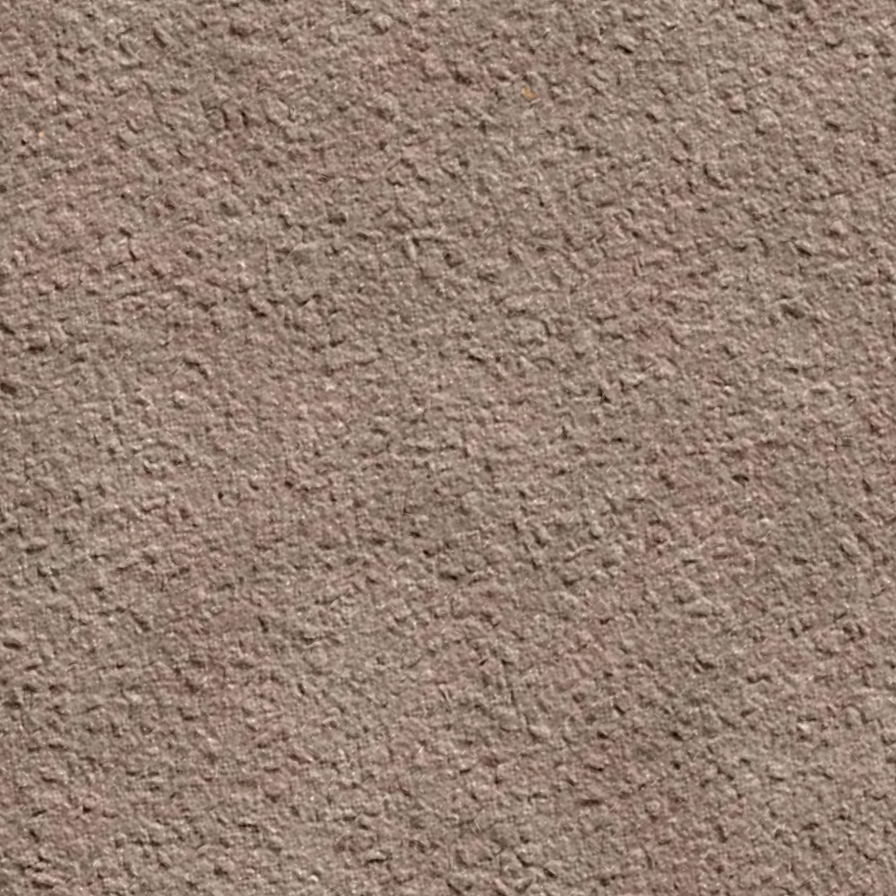
Give the GLSL for this texture, as a WebGL 1 fragment shader.

```glsl
precision highp float;
// Rough pebble-dash wall: scattered half-buried stones and grit form a height
// field, which is lit from the upper right by comparing heights along the light.
// Patchy pink and grey tints and fine mineral specks colour the result.

uniform vec2 u_resolution;

float hash(vec2 p) {
  return fract(sin(dot(p, vec2(127.1, 311.7))) * 43758.5453);
}

vec2 hash2(vec2 p) {
  return vec2(hash(p), hash(p + 19.37));
}

// Value noise on a tilted grid, so that no rows or columns show
float noise(vec2 p) {
  p = mat2(0.8, 0.6, -0.6, 0.8) * p;
  vec2 cell = floor(p), f = fract(p);
  f = f * f * (3.0 - 2.0 * f);
  return mix(mix(hash(cell), hash(cell + vec2(1.0, 0.0)), f.x),
             mix(hash(cell + vec2(0.0, 1.0)), hash(cell + 1.0), f.x), f.y);
}

// One layer of jittered, rotated oval stones: x = height, y = stone id
vec2 stones(vec2 p, float seed) {
  p = mat2(0.92, -0.39, 0.39, 0.92) * p;
  vec2 base = floor(p), top = vec2(0.0, 0.5);
  for (int j = -1; j <= 1; j++) {
    for (int i = -1; i <= 1; i++) {
      vec2 cell = base + vec2(float(i), float(j));
      vec2 place = hash2(cell + seed), shape = hash2(cell + seed + 57.3);
      vec2 d = p - cell - 0.5 - 0.8 * (place - 0.5);
      float angle = 2.6 * (shape.x - 0.5) - 0.5;
      float c = cos(angle), s = sin(angle);
      d = vec2(c * d.x + s * d.y, c * d.y - s * d.x);
      d.y *= 1.1 + 0.7 * place.x;
      float radius = mix(0.35, 0.7, shape.y);
      float dome = 1.0 - smoothstep(0.25, 1.0, length(d) / radius);
      float height = dome * mix(0.3, 1.0, place.y);
      if (height > top.x) top = vec2(height, fract(shape.x * 13.0 + place.y));
    }
  }
  return top;
}

// Large stones over small ones, outlines roughened by a warp
vec2 relief(vec2 p) {
  vec2 warp = vec2(noise(p * 85.0), noise(p * 85.0 + 41.0)) - 0.5;
  p += 0.011 * warp;
  vec2 large = stones(p * 34.0, 3.0);
  vec2 small = stones(p * 60.0 + 7.0, 71.0) * vec2(0.65, 1.0);
  vec2 top = small;
  if (large.x > small.x) top = large;
  top.x += 0.35 * noise(p * 110.0);
  return top;
}

float grit(vec2 p) {
  return 0.5 * noise(p * 150.0) + 0.5 * noise(p * 260.0 + 13.0);
}

void main() {
  vec2 p = gl_FragCoord.xy / min(u_resolution.x, u_resolution.y);
  vec2 light = normalize(vec2(0.45, 0.9));

  // Slopes facing the light brighten; those facing away fall into shade
  vec2 here = relief(p);
  float slope = here.x - relief(p + light * 0.005).x;
  float blocked = relief(p + light * 0.009).x - here.x;
  float tone = 0.23 * clamp(slope, -0.8, 0.5);
  tone -= 0.13 * smoothstep(0.2, 0.8, blocked);

  // Sandy grit between and upon the stones
  tone += 0.32 * (grit(p) - grit(p + light * 0.0035));
  tone += 0.16 * (noise(p * 290.0 + 31.0) - 0.5);
  tone += 0.16 * smoothstep(0.78, 1.0, noise(p * 200.0 + 87.0));

  // Broad weathering and each stone's own shade
  float patches = noise(p * 8.0) + 0.9 * noise(p * 21.0 + 5.0) - 0.95;
  float onStone = smoothstep(0.3, 0.6, here.x);
  tone += 0.05 * patches + 0.08 * onStone * (here.y - 0.5);

  vec3 color = vec3(0.592, 0.508, 0.456) + tone;
  float pink = 0.7 * noise(p * 9.0 + 23.0) + noise(p * 48.0 + 61.0) - 0.85;
  color += pink * vec3(0.020, -0.013, -0.009);

  // A rare ochre pebble
  color += onStone * step(0.9985, here.y) * vec3(0.05, -0.01, -0.09);

  gl_FragColor = vec4(clamp(color, 0.0, 1.0), 1.0);
}
```
